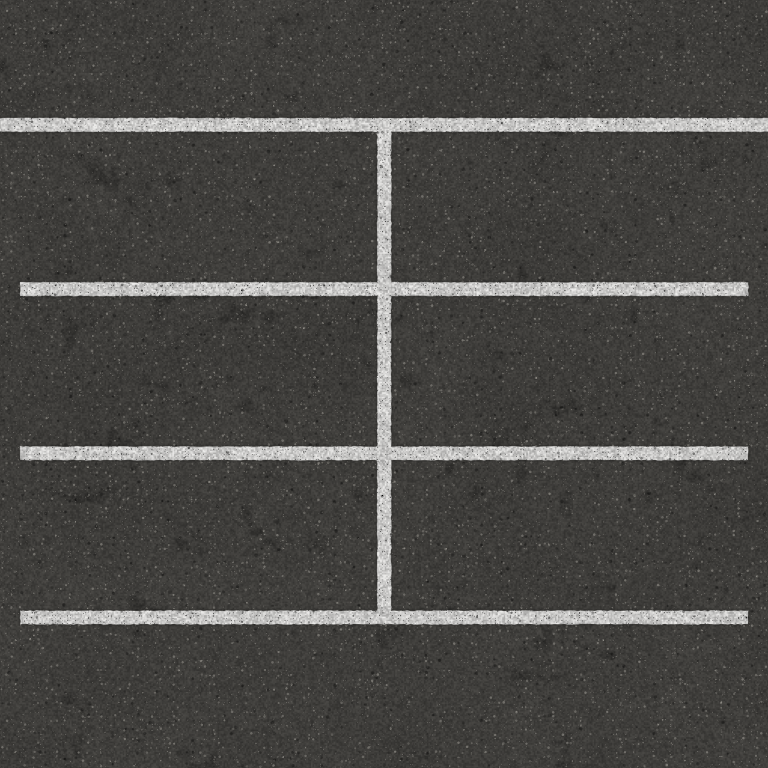
This texture is drawn by a WebGL 1 fragment shader. Its source:

```glsl
precision highp float;
// Dark asphalt with worn white parking bay lines, seen from above.
// Box distances place the paint; value noise gives grain and stains,
// and jittered cells scatter pale chips and dark pits.
uniform vec2 u_resolution;

float hash(vec2 p) {
  vec3 q = fract(vec3(p.xyx) * 0.1031);
  q += dot(q, q.yzx + 33.33);
  return fract((q.x + q.y) * q.z);
}

float noise(vec2 p) {
  vec2 i = floor(p), f = fract(p);
  f = f * f * (3.0 - 2.0 * f);
  return mix(mix(hash(i), hash(i + vec2(1.0, 0.0)), f.x),
             mix(hash(i + vec2(0.0, 1.0)), hash(i + 1.0), f.x), f.y);
}

float fbm(vec2 p) {
  float sum = 0.0, amp = 0.5;
  for (int i = 0; i < 4; i++) {
    sum += amp * noise(p);
    p = p * 2.03 + 17.7;
    amp *= 0.5;
  }
  return sum;
}

float box(vec2 p, vec2 halfSize) {
  vec2 d = abs(p) - halfSize;
  return length(max(d, 0.0)) + min(max(d.x, d.y), 0.0);
}

// One randomly placed, randomly sized dot in a share of the grid cells
float specks(vec2 p, float share, float seed) {
  vec2 cell = floor(p);
  vec2 center = 0.3 + 0.4 * vec2(hash(cell + seed), hash(cell + seed + 41.3));
  float pick = hash(cell + seed + 83.1);
  float radius = mix(0.12, 0.3, hash(cell + seed + 127.9));
  float dot0 = 1.0 - smoothstep(radius * 0.5, radius + 0.12, length(fract(p) - center));
  return dot0 * step(pick, share) * (0.4 + 0.6 * hash(cell + seed + 9.7));
}

// Four rows, the top one running off both sides, and a central divider
float lineDistance(vec2 p) {
  float d = box(p - vec2(0.5003, 0.5165), vec2(0.0091, 0.3205));
  for (int i = 0; i < 4; i++) {
    float row = float(i);
    float halfLength = i == 3 ? 0.6 : 0.474;
    d = min(d, box(p - vec2(0.5003, 0.1960 + 0.2138 * row), vec2(halfLength, 0.0089)));
  }
  return d;
}

void main() {
  vec2 uv = gl_FragCoord.xy / u_resolution;
  float pixel = 1.0 / min(u_resolution.x, u_resolution.y);

  // Shared grain at two scales, centered on zero
  float fine = noise(uv * 510.0) - 0.5;
  float coarse = noise(uv * 260.0 + 71.0) - 0.5;

  // Asphalt with broad tone shifts, small stains, chips and pits
  float tone = 0.238 + 0.075 * fine + 0.035 * coarse;
  tone += 0.035 * (fbm(uv * 9.0) - 0.47);
  tone -= 0.045 * smoothstep(0.63, 0.78, fbm(uv * 34.0 + 5.0));
  tone += 0.20 * specks(uv * 170.0, 0.13, 3.0);
  tone += 0.16 * specks(uv * 310.0, 0.09, 57.0);
  tone -= 0.09 * specks(uv * 125.0, 0.10, 19.0);
  vec3 asphalt = tone * vec3(1.02, 1.0, 0.955);

  // Paint with gray grain and dark gaps where the stone shows through
  float shade = 0.785 + 0.24 * fine + 0.11 * coarse;
  shade += 0.06 * (fbm(uv * 28.0 + 31.0) - 0.47);
  shade -= 0.40 * specks(uv * 300.0, 0.22, 7.0);
  shade -= 0.38 * specks(uv * 160.0, 0.09, 29.0);
  vec3 paint = min(shade, 0.92) * vec3(1.003, 1.0, 0.993);

  // Slightly ragged painted edges with a faint dark rim
  float d = lineDistance(uv);
  float ragged = d + 0.0012 * (noise(uv * 230.0 + 13.0) - 0.5);
  float coverage = 1.0 - smoothstep(-0.75 * pixel, 0.75 * pixel, ragged);
  asphalt *= 1.0 - 0.16 * (1.0 - smoothstep(0.0, 0.004, d));

  gl_FragColor = vec4(mix(asphalt, paint, coverage), 1.0);
}
```
